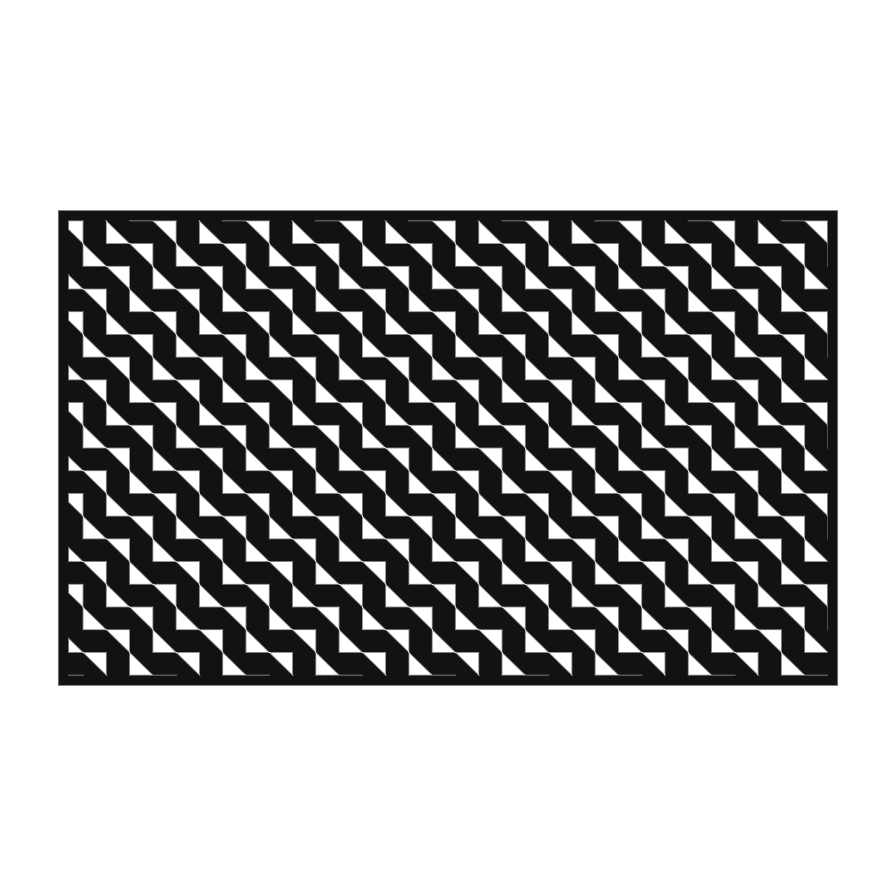
This pattern is drawn by a three.js fragment shader. Its source:

```glsl
// Black framed panel on white, filled with diagonal chains of white triangles.
// A sheared four-cell cycle picks each cell: upper triangle, blank, lower
// triangle, blank. Signed distances give every edge the same soft coverage.

varying vec2 vUv;

const vec3 PAPER = vec3(1.0);
const vec3 INK = vec3(0.071, 0.071, 0.078);

const vec2 CENTRE = vec2(0.5);
const vec2 FRAME_HALF = vec2(0.4349, 0.2651);
const vec2 PANEL_HALF = vec2(0.4234, 0.2535);
const vec2 GRID_TOP_LEFT = vec2(0.0667, 0.7535);
const vec2 CELL = vec2(0.02598, 0.02535);
const float SOFTNESS = 0.001;

float coverage(float dist, float softness) {
  return clamp(0.5 - 0.5 * dist / softness, 0.0, 1.0);
}

float boxDistance(vec2 p, vec2 halfSize) {
  vec2 d = abs(p) - halfSize;
  return max(d.x, d.y);
}

// Lower-left half of a cell centred on the origin
float triangleDistance(vec2 p, vec2 halfSize) {
  float slope = dot(p, normalize(halfSize.yx));
  return max(slope, max(-p.x - halfSize.x, -p.y - halfSize.y));
}

// Index counts columns rightward and rows downward
float cellCoverage(vec2 p, vec2 index, vec2 size, float softness) {
  float phase = mod(index.x + index.y + 0.5, 4.0);
  vec2 centre = (index + 0.5) * size;
  vec2 local = vec2(p.x - centre.x, centre.y - p.y);
  float isUpper = 1.0 - step(1.0, phase);
  float isLower = step(2.0, phase) * (1.0 - step(3.0, phase));
  float side = isLower - isUpper;
  float dist = triangleDistance(local * side, size * 0.5);
  return abs(side) * coverage(dist, softness);
}

// Neighbouring cells are included so edges stay smooth across the grid
float triangleChains(vec2 p, vec2 size, float softness) {
  vec2 home = floor(p / size);
  float total = 0.0;
  for (int row = -1; row <= 1; row++) {
    for (int column = -1; column <= 1; column++) {
      vec2 index = home + vec2(float(column), float(row));
      total += cellCoverage(p, index, size, softness);
    }
  }
  return min(total, 1.0);
}

void main() {
  vec2 p = vUv - CENTRE;
  vec2 gridPoint = vec2(vUv.x - GRID_TOP_LEFT.x, GRID_TOP_LEFT.y - vUv.y);

  float frame = coverage(boxDistance(p, FRAME_HALF), SOFTNESS);
  float panel = coverage(boxDistance(p, PANEL_HALF), SOFTNESS);
  float chains = triangleChains(gridPoint, CELL, SOFTNESS);

  vec3 color = mix(PAPER, INK, frame);
  color = mix(color, PAPER, min(chains, panel));
  gl_FragColor = vec4(color, 1.0);
}
```
